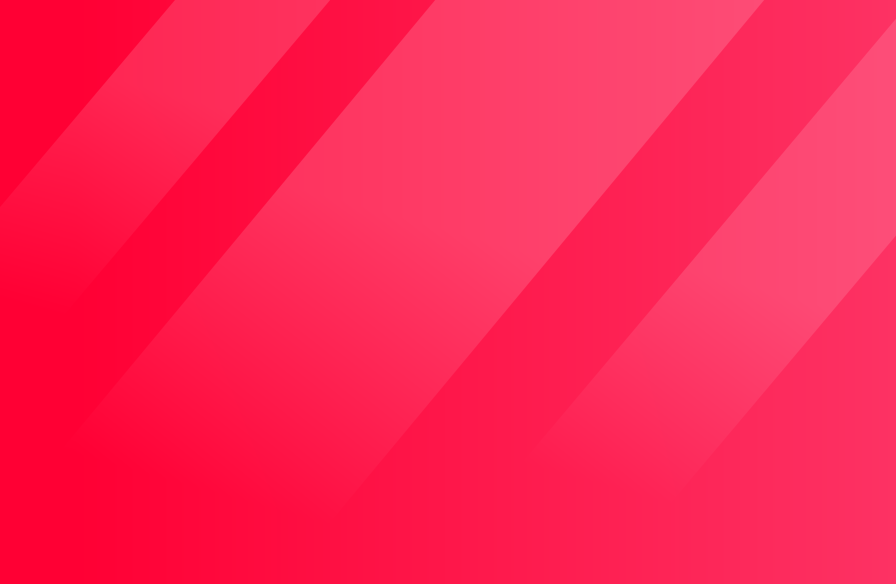
Reproduce this background procedurally as a Shadertoy shader.

```glsl
const vec3 CRIMSON = vec3(1.0, 0.0, 0.205);
const vec3 ROSE = vec3(0.992, 0.196, 0.39);
const float ASPECT = 1.536;

// Horizontal base gradient, flat near the left side
vec3 baseGradient(float x) {
    return mix(CRIMSON, ROSE, clamp((x - 0.13) / (ASPECT - 0.13), 0.0, 1.0));
}

// Coverage of a slanted strip; edges give its left and right ends at the top
float slantedStrip(vec2 p, vec2 edges, float slant, float blur) {
    float across = p.x + slant * p.y;
    return smoothstep(-blur, blur, across - edges.x)
         * smoothstep(-blur, blur, edges.y - across);
}

// Opacity falling from one to zero along a tilted downward axis
float tiltedFade(vec2 p, vec2 span) {
    float depth = p.y - 0.28 * p.x;
    return clamp((span.y - depth) / (span.y - span.x), 0.0, 1.0);
}

vec3 addStrip(vec3 color, vec2 p, vec2 edges, float slant, vec2 span, float opacity, float blur) {
    float veil = opacity * slantedStrip(p, edges, slant, blur) * tiltedFade(p, span);
    return mix(color, vec3(0.99, 1.0, 1.0), veil);
}

void mainImage(out vec4 fragColor, in vec2 fragCoord) {
    // Height is one unit, measured downward from the top
    vec2 uv = fragCoord / iResolution.xy;
    vec2 p = vec2(uv.x * ASPECT, 1.0 - uv.y);
    float blur = 0.9 / iResolution.y;

    vec3 color = baseGradient(p.x);

    // Translucent strips, left to right
    color = addStrip(color, p, vec2(0.300, 0.566), 0.846, vec2(0.08, 0.51), 0.145, blur);
    color = addStrip(color, p, vec2(0.746, 1.310), 0.832, vec2(0.18, 0.74), 0.160, blur);
    color = addStrip(color, p, vec2(1.563, 1.876), 0.843, vec2(0.13, 0.54), 0.135, blur);

    fragColor = vec4(color, 1.0);
}
```
